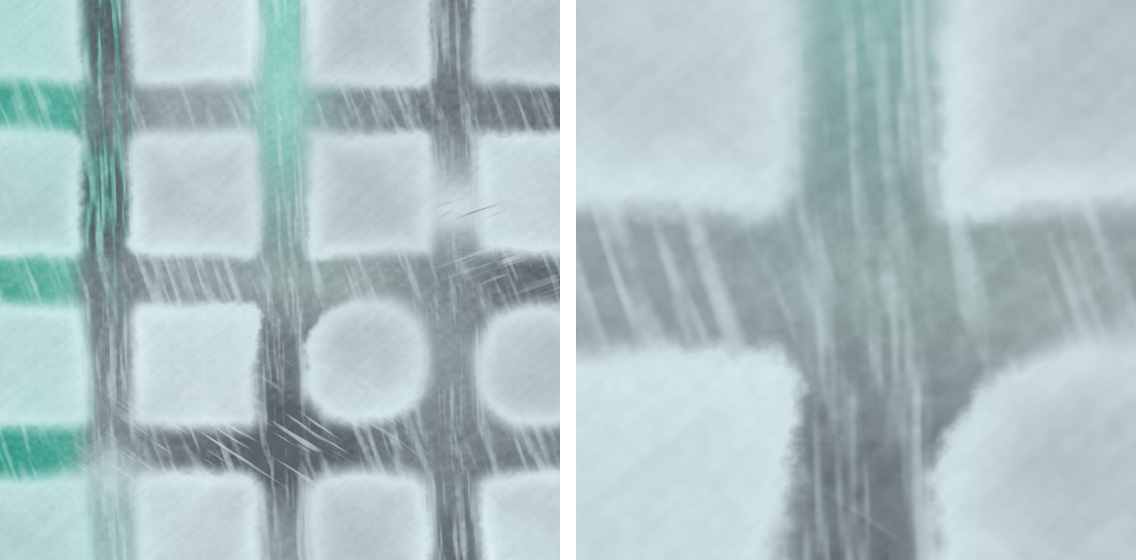
Left: the whole. Right: its middle third, enlarged.
Reproduce this pattern procedurally as a WebGL 1 fragment shader.

```glsl
precision highp float;
// Worn, hand-brushed grid: three grey and teal bands each way over pale painted tiles.
#define PITCH 0.308
#define HALF_TILE 0.372
#define EDGE_SOFT 0.034
#define WOBBLE 0.028
#define WEAR 0.55
#define PALE vec3(0.81, 0.88, 0.89)
#define SHADE vec3(0.70, 0.755, 0.785)
#define WASH vec3(0.66, 0.86, 0.84)
#define GREY vec3(0.34, 0.375, 0.40)
#define TEAL vec3(0.20, 0.60, 0.52)
#define MINT vec3(0.40, 0.76, 0.68)

uniform vec2 u_resolution;

float hash(vec2 p) {
  return fract(sin(dot(p, vec2(127.1, 311.7))) * 43758.545);
}

float noise(vec2 p) {
  vec2 i = floor(p), f = fract(p);
  f = f * f * (3.0 - 2.0 * f);
  return mix(mix(hash(i), hash(i + vec2(1.0, 0.0)), f.x),
             mix(hash(i + vec2(0.0, 1.0)), hash(i + 1.0), f.x), f.y);
}

float fbm(vec2 p) {
  float sum = 0.0, amp = 0.5;
  for (int i = 0; i < 4; i++) {
    sum += amp * noise(p);
    p = p * 2.03 + 17.3;
    amp *= 0.5;
  }
  return sum / 0.9375;
}

// Bristle marks running along the given angle.
float bristles(vec2 p, float angle, float fineness) {
  float c = cos(angle), s = sin(angle);
  vec2 r = vec2(c * p.x + s * p.y, c * p.y - s * p.x);
  r.y += 0.006 * noise(r * 9.0);
  return 0.6 * noise(r * vec2(9.0, fineness)) + 0.4 * noise(r * vec2(23.0, fineness * 1.9) + 40.0);
}

// Paint load along a band, interpolated between four evenly spaced knots.
float load(vec4 knots, float t) {
  return dot(knots, max(1.0 - abs(t * 3.0 - vec4(0.0, 1.0, 2.0, 3.0)), 0.0));
}

float spot(vec2 p, vec2 center, vec2 size) {
  vec2 d = (p - center) / size;
  return exp(-dot(d, d));
}

float roundBox(vec2 p, float halfSize, float radius) {
  vec2 d = abs(p) - halfSize + radius;
  return length(max(d, 0.0)) + min(max(d.x, d.y), 0.0) - radius;
}

void main() {
  vec2 uv = gl_FragCoord.xy / u_resolution;

  // Grid coordinates: bands lie on whole numbers, tiles between them.
  vec2 warp = vec2(fbm(uv * 6.0), fbm(uv * 6.0 + 31.0)) - 0.5;
  vec2 grid = (uv - vec2(0.502, 0.502)) / PITCH + warp * WOBBLE * 4.0;
  grid.x += 0.04 * (uv.y - 0.5) * (1.0 - smoothstep(0.2, 0.5, uv.x));
  vec2 cell = floor(grid);
  vec2 band = floor(grid + 0.5);
  vec2 local = fract(grid) - 0.5;

  // Tile shape, with swollen round corners on the lower right.
  float swollen = step(0.0, cell.x) * step(abs(cell.y + 1.0), 0.5);
  float radius = 0.05 + 0.08 * hash(cell) + 0.2 * swollen;
  float dist = roundBox(local, HALF_TILE, radius);
  float grain = fbm(uv * 110.0);
  float soft = EDGE_SOFT * (0.7 + 1.6 * noise(uv * 7.0 + 5.0));
  float mask = smoothstep(-soft, soft, dist + (grain - 0.5) * 0.05);

  // Uneven paint load on each band.
  vec4 upKnots = band.x < -0.5 ? vec4(0.22, 0.66, 0.98, 0.92)
               : band.x < 0.5 ? vec4(0.55, 0.84, 0.62, 0.68) : vec4(0.86, 0.60, 0.48, 0.80);
  vec4 acrossKnots = band.y < -0.5 ? vec4(0.92, 0.82, 0.82, 0.66)
                   : band.y < 0.5 ? vec4(0.72, 0.48, 0.50, 1.0) : vec4(0.74, 0.44, 0.62, 0.86);
  vec2 nearBand = exp(-30.0 * (grid - band) * (grid - band));
  float upright = nearBand.x / (nearBand.x + nearBand.y);
  float paint = mix(load(acrossKnots, uv.x), load(upKnots, uv.y), upright);
  paint += 0.3 * spot(uv, vec2(0.52, 0.20), vec2(0.10, 0.07));
  paint += 0.25 * spot(uv, vec2(0.79, 0.82), vec2(0.07, 0.06));
  paint -= 0.5 * spot(uv, vec2(0.81, 0.63), vec2(0.07, 0.06));
  paint -= 0.4 * spot(uv, vec2(0.20, 0.16), vec2(0.07, 0.045));

  // Dry brushing: along upright bands, slanted over the others.
  float along = bristles(uv, 1.62, 120.0);
  float slant = bristles(uv, 1.92, 95.0);
  float dry = mix(slant, along, upright);
  paint *= 1.0 - WEAR * smoothstep(0.42, 0.85, dry) - 0.22 * (grain - 0.4);
  paint *= 0.8 + 0.4 * fbm(uv * 8.0 + 60.0);

  // Paint colour drifts from teal on the left to grey on the right.
  float left = 1.0 - smoothstep(0.11, 0.18, uv.x + 0.05 * warp.x);
  float streakTeal = step(abs(band.x + 1.0), 0.5) * upright * smoothstep(0.36, 0.6, uv.y);
  float mint = exp(-pow((uv.x - 0.505) / 0.075, 2.0)) * smoothstep(0.40, 0.85, uv.y);
  vec3 ink = mix(GREY, TEAL, max(left, streakTeal * smoothstep(0.3, 0.75, along) * 0.75));
  ink = mix(ink, MINT, mint);
  ink = mix(ink, vec3(0.46, 0.54, 0.50), 0.6 * spot(uv, vec2(0.60, 0.50), vec2(0.14, 0.06)));

  // Tiles: cloudy centres, pale rims and a green wash on the left.
  float cloud = fbm(uv * 4.5 + 12.0);
  float centre = smoothstep(0.0, -0.28, dist);
  float shade = 0.75 * smoothstep(0.3, 0.75, cloud) * (0.4 + 0.6 * centre) + 0.22 * centre;
  shade += 0.22 * smoothstep(0.6, 1.0, uv.x) * uv.y;
  vec3 color = mix(PALE, SHADE, clamp(shade, 0.0, 1.0));
  float wash = (1.0 - smoothstep(0.05, 0.25, uv.x)) * (0.35 + 0.5 * noise(uv * 5.0));
  wash += 0.5 * spot(uv, vec2(0.20, 0.03), vec2(0.06, 0.12));
  color = mix(color, WASH, clamp(wash, 0.0, 0.85));
  color += 0.055 * exp(-pow((dist + 0.05) / 0.05, 2.0)) * noise(uv * 5.0 + 8.0);
  color = mix(color, ink, mask * clamp(paint, 0.0, 0.96));

  // Diagonal scratches in patches, light and dark.
  float falling = smoothstep(0.60, 0.82, bristles(uv, -0.58, 130.0));
  float rising = smoothstep(0.58, 0.80, bristles(uv, 0.36, 130.0));
  float lowPatch = spot(uv, vec2(0.36, 0.20), vec2(0.22, 0.09)) + spot(uv, vec2(0.58, 0.23), vec2(0.13, 0.10));
  float sidePatch = spot(uv, vec2(0.92, 0.55), vec2(0.11, 0.07));
  float scratch = falling * min(lowPatch, 1.0) + rising * sidePatch;
  color = mix(color, vec3(0.82, 0.87, 0.89), 0.65 * scratch);
  float mark = spot(uv, vec2(0.845, 0.625), vec2(0.045, 0.014)) * rising;
  color = mix(color, vec3(0.48, 0.43, 0.43), 0.7 * mark);

  // Fine canvas tooth.
  color += 0.045 * (grain - 0.5) + 0.03 * (bristles(uv, 0.7, 150.0) - 0.5);
  gl_FragColor = vec4(clamp(color, 0.0, 1.0), 1.0);
}
```
